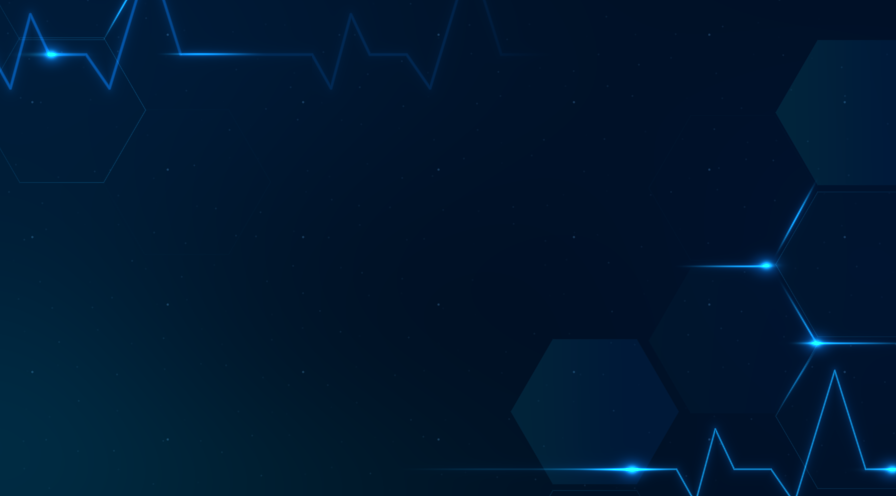
Give the GLSL for this background, as a Shadertoy shader.

```glsl
// Dark navy medical-tech backdrop: soft corner glows, faint hexagon panels,
// two heartbeat traces, light streaks with flares and a field of tiny specks.
// Everything lives in a 1.8 x 1 space built from distance functions.

const vec2 CANVAS = vec2(1.8, 1.0);
const vec3 NAVY = vec3(0.0, 0.056, 0.130);
const vec3 TEAL_GLOW = vec3(0.0, 0.105, 0.125);
const vec3 BLUE_GLOW = vec3(0.0, 0.045, 0.085);
const vec3 PANEL_LEFT = vec3(0.005, 0.155, 0.245);
const vec3 PANEL_RIGHT = vec3(0.0, 0.105, 0.235);
const vec3 OUTLINE = vec3(0.06, 0.32, 0.42);
const vec3 ELECTRIC = vec3(0.02, 0.34, 0.66);
const vec3 CYAN = vec3(0.08, 0.62, 0.80);
const float APOTHEM = 0.146;
const float BEAT = 0.644;
const float SPECK_TILE = 0.272;

// One heartbeat, measured from its first peak
const vec2 PULSE[9] = vec2[9](
    vec2(-0.64, 0.0), vec2(-0.078, 0.0), vec2(-0.040, -0.068),
    vec2(0.0, 0.081), vec2(0.038, 0.0), vec2(0.112, 0.0),
    vec2(0.159, -0.068), vec2(0.240, 0.199), vec2(0.302, 0.0));

// Hexagon panels: centre, fill strength, outline strength
const vec4 PANELS[10] = vec4[10](
    vec4(1.727, 0.773, 0.85, 0.05), vec4(1.727, 0.467, 0.18, 0.32),
    vec4(1.727, 0.161, 0.08, 0.32), vec4(1.472, 0.621, 0.00, 0.04),
    vec4(1.472, 0.313, 0.22, 0.01), vec4(1.195, 0.170, 0.80, 0.04),
    vec4(1.195, -0.135, 0.0, 0.30), vec4(0.124, 0.778, 0.00, 0.40),
    vec4(0.124, 1.066, 0.00, 0.40), vec4(0.375, 0.633, 0.00, 0.04));

float pixel;

float hash(vec2 p) {
    p = fract(p * vec2(0.1031, 0.1130));
    p += dot(p, p.yx + 33.33);
    return fract((p.x + p.y) * p.x * 91.7);
}

float blob(vec2 p, vec2 centre, vec2 size) {
    vec2 q = (p - centre) / size;
    return exp(-dot(q, q));
}

// Antialiased line with a soft shoulder
float stroke(float d, float halfWidth) {
    return 1.0 - smoothstep(halfWidth - pixel, halfWidth + pixel, d);
}

float hexagon(vec2 p) {
    p = abs(p);
    return max(p.y, 0.866 * p.x + 0.5 * p.y) - APOTHEM;
}

// Distance to a segment, and position along it
vec2 segment(vec2 p, vec2 a, vec2 b) {
    vec2 d = b - a;
    float t = clamp(dot(p - a, d) / dot(d, d), 0.0, 1.0);
    return vec2(length(p - a - d * t), t);
}

float heartbeat(vec2 p) {
    float d = segment(p, PULSE[8], vec2(0.7, 0.0)).x;
    for (int i = 0; i < 8; i++) d = min(d, segment(p, PULSE[i], PULSE[i + 1]).x);
    return d;
}

// Light running along a line, brightest at fraction "peak"
vec3 streak(vec2 p, vec2 a, vec2 b, float peak) {
    vec2 s = segment(p, a, b);
    float fade = smoothstep(0.0, peak, s.y) * (1.0 - smoothstep(peak, 1.0, s.y));
    return fade * (0.7 * CYAN * stroke(s.x, 0.0018) + 0.5 * ELECTRIC * exp(-s.x / 0.005));
}

// Node of light; "reach" is its horizontal spread
vec3 flare(vec2 p, vec2 centre, float reach) {
    return CYAN * (0.9 * blob(p, centre, vec2(0.010, 0.008)) + 0.35 * blob(p, centre, vec2(reach, 0.004)))
         + ELECTRIC * 0.55 * blob(p, centre, vec2(0.026, 0.020));
}

float specks(vec2 p) {
    // Staggered bright specks
    vec2 q = p - vec2(0.609, 0.794);
    float column = floor(q.x / SPECK_TILE + 0.5);
    q.y += 0.5 * SPECK_TILE * mod(column, 2.0);
    q -= SPECK_TILE * floor(q / SPECK_TILE + 0.5);
    float light = 0.20 * stroke(length(q), 0.002);
    // Scattered faint specks
    vec2 cell = floor(p / 0.07);
    vec2 spot = 0.15 + 0.7 * vec2(hash(cell + 7.0), hash(cell + 31.0));
    float d = length(p - (cell + spot) * 0.07);
    return light + 0.09 * hash(cell + 53.0) * stroke(d, 0.0015);
}

void mainImage(out vec4 fragColor, in vec2 fragCoord) {
    pixel = 1.0 / iResolution.y;
    vec2 p = fragCoord / iResolution.xy * CANVAS;

    // Background glows
    vec3 col = NAVY + TEAL_GLOW * blob(p, vec2(-0.05, 0.10), vec2(0.52, 0.50));
    col += BLUE_GLOW * blob(p, vec2(0.15, 0.95), vec2(0.85, 0.42));
    col += vec3(0.0, 0.035, 0.028) * blob(p, vec2(0.6, 0.0), vec2(0.5, 0.25));
    col += vec3(0.0, 0.014, 0.045) * blob(p, vec2(1.8, 0.45), vec2(0.6, 0.6));

    // Hexagon panels
    for (int i = 0; i < 10; i++) {
        vec2 q = p - PANELS[i].xy;
        float d = hexagon(q);
        vec3 fill = mix(PANEL_LEFT, PANEL_RIGHT, smoothstep(-0.17, 0.10, q.x));
        col = mix(col, fill, PANELS[i].z * stroke(d, 0.0));
        float lit = 0.65 - 1.5 * q.x * sign(p.x - 0.9);
        col += OUTLINE * PANELS[i].w * stroke(abs(d), 0.0008) * lit;
    }
    col += vec3(0.5, 0.8, 1.0) * specks(p);

    // Upper trace, fading to the right
    vec2 q = p - vec2(0.061, 0.890);
    q.x = mod(q.x + 0.078, BEAT) - 0.078;
    float d = heartbeat(q);
    float fade = mix(0.80, 0.24, smoothstep(0.22, 0.55, p.x)) * (1.0 - smoothstep(0.85, 1.13, p.x));
    col += ELECTRIC * fade * (0.55 * stroke(d, 0.0028) + 0.30 * exp(-d / 0.008));

    // Lower trace
    d = heartbeat(p - vec2(1.437, 0.054));
    fade = mix(0.22, 1.0, smoothstep(1.05, 1.25, p.x)) * smoothstep(0.78, 1.0, p.x);
    col += fade * (CYAN * 0.60 * stroke(d, 0.0016) + ELECTRIC * 0.28 * exp(-d / 0.007));

    // Streaks and flares
    col += 0.8 * streak(p, vec2(0.31, 0.891), vec2(0.54, 0.891), 0.4);
    col += 0.9 * streak(p, vec2(0.205, 0.915), vec2(0.29, 1.063), 0.5);
    col += streak(p, vec2(1.35, 0.463), vec2(1.56, 0.463), 0.75);
    col += streak(p, vec2(1.553, 0.475), vec2(1.645, 0.645), 0.5);
    col += 0.8 * streak(p, vec2(1.560, 0.445), vec2(1.645, 0.300), 0.8);
    col += 0.9 * streak(p, vec2(1.58, 0.308), vec2(1.85, 0.308), 0.35);
    col += 0.5 * streak(p, vec2(1.645, 0.305), vec2(1.553, 0.155), 0.4);
    col += 0.8 * streak(p, vec2(1.15, 0.053), vec2(1.36, 0.053), 0.55);
    col += flare(p, vec2(0.103, 0.890), 0.045) + flare(p, vec2(1.540, 0.465), 0.020);
    col += flare(p, vec2(1.640, 0.308), 0.030) + flare(p, vec2(1.270, 0.053), 0.045);
    col += flare(p, vec2(1.793, 0.053), 0.045);

    fragColor = vec4(clamp(col, 0.0, 1.0), 1.0);
}
```
